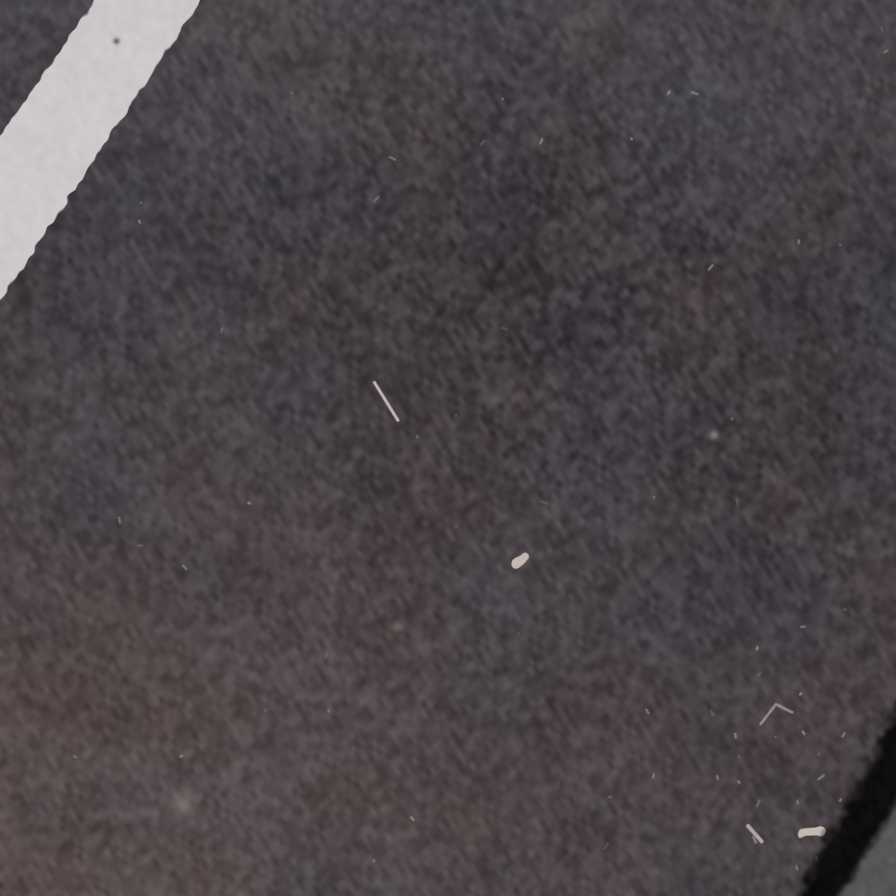
Give the GLSL for this texture, as a Shadertoy shader.

```glsl
// Dark speckled asphalt with a pale painted stripe, stray fibres and a black corner seam.

const vec3 ASPHALT = vec3(0.278, 0.256, 0.260);
const vec3 WARM_TINT = vec3(0.024, 0.006, 0.003);
const vec3 COOL_TINT = vec3(-0.010, -0.008, 0.008);
const vec3 PAINT = vec3(0.805, 0.782, 0.792);
const vec3 SEAM = vec3(0.055, 0.050, 0.052);
const vec3 CORNER = vec3(0.34, 0.335, 0.345);
const vec3 FIBRE = vec3(0.76, 0.72, 0.69);
const float GRAIN_FREQ = 150.0;
const float GRAIN_GAIN = 0.155;
const float MOTTLE_GAIN = 0.055;
const float EDGE_RAGGED = 0.005;
const float FLECK_CELLS = 42.0;

float hash(vec2 p) {
    vec3 q = fract(vec3(p.xyx) * 0.1031);
    q += dot(q, q.yzx + 33.33);
    return fract((q.x + q.y) * q.z);
}

float noise(vec2 p) {
    vec2 i = floor(p), f = fract(p);
    f = f * f * (3.0 - 2.0 * f);
    return mix(mix(hash(i), hash(i + vec2(1, 0)), f.x),
               mix(hash(i + vec2(0, 1)), hash(i + vec2(1, 1)), f.x), f.y);
}

float fbm(vec2 p) {
    float sum = 0.0, amp = 0.5;
    for (int i = 0; i < 4; i++) {
        sum += amp * noise(p);
        p = mat2(1.6, 1.2, -1.2, 1.6) * p + 17.3;
        amp *= 0.5;
    }
    return sum / 0.9375;
}

// Signed distance to the line a-b, positive on its right-hand side
float side(vec2 p, vec2 a, vec2 b) {
    vec2 d = normalize(b - a);
    return dot(p - a, vec2(d.y, -d.x));
}

float segment(vec2 p, vec2 a, vec2 b) {
    vec2 d = b - a;
    return length(p - a - d * clamp(dot(p - a, d) / dot(d, d), 0.0, 1.0));
}

float stroke(vec2 p, vec2 a, vec2 b, float radius, float aa) {
    return 1.0 - smoothstep(radius - aa, radius + aa, segment(p, a, b));
}

float blob(vec2 p, vec2 centre, float radius) {
    vec2 d = (p - centre) / radius;
    return exp(-dot(d, d));
}

// Fine grain stretched along two crossing directions
float grain(vec2 p) {
    vec2 falling = vec2(dot(p, vec2(0.86, 0.51)), 0.6 * dot(p, vec2(-0.51, 0.86)));
    vec2 rising = vec2(dot(p, vec2(0.77, -0.64)), 0.65 * dot(p, vec2(0.64, 0.77)));
    return 0.5 * noise(falling * GRAIN_FREQ * 1.15)
         + 0.3 * noise(rising * GRAIN_FREQ + 71.0)
         + 0.2 * noise(p * GRAIN_FREQ * 0.5 + 29.0) - 0.5;
}

// Random short pale flecks, one candidate per cell
float flecks(vec2 p, float density, float aa) {
    vec2 cell = floor(p * FLECK_CELLS);
    float pick = hash(cell + 5.0);
    vec2 centre = (cell + 0.3 + 0.4 * vec2(hash(cell + 11.0), hash(cell + 23.0))) / FLECK_CELLS;
    float angle = 6.2832 * hash(cell + 37.0);
    vec2 reach = vec2(cos(angle), sin(angle)) * 0.0035 * hash(cell + 51.0);
    float on = step(pick, density) * (0.25 + 0.75 * hash(cell + 67.0));
    return on * stroke(p, centre - reach, centre + reach, 0.0013, aa);
}

void mainImage(out vec4 fragColor, in vec2 fragCoord) {
    vec2 p = fragCoord / iResolution.xy;
    float aa = max(1.0 / iResolution.y, 0.0012);
    float g = grain(p);
    float ragged = EDGE_RAGGED * (noise(p * 110.0) - 0.5);

    // Ground: broad light, warm and cool patches, then grain
    float light = 0.024 * smoothstep(0.72, 1.0, p.y)
                + 0.026 * smoothstep(0.75, 0.0, length(p - vec2(0.15, 0.0)))
                - 0.020 * blob(p, vec2(0.55, 0.68), 0.22)
                - 0.014 * blob(p, vec2(0.95, 0.55), 0.30);
    float warm = smoothstep(0.8, 0.0, p.y) * (0.35 + 0.65 * smoothstep(0.9, 0.1, p.x));
    vec3 col = ASPHALT + light + mix(COOL_TINT, WARM_TINT, warm);
    col += MOTTLE_GAIN * (fbm(p * 14.0) - 0.5);
    col += vec3(0.030, 0.0, -0.024) * (fbm(p * 9.0 + 40.0) - 0.5);
    col += GRAIN_GAIN * g * (1.0 + 0.3 * blob(p, vec2(0.62, 0.65), 0.3));

    // Scattered flecks gather toward the lower right
    float litter = blob(p, vec2(0.90, 0.12), 0.13);
    col = mix(col, FIBRE, 0.55 * flecks(p, 0.025 + 0.28 * litter, aa));

    // Distinct fibres and chips
    float fibre = stroke(p, vec2(0.418, 0.573), vec2(0.444, 0.531), 0.0017, aa);
    fibre = max(fibre, 0.6 * stroke(p, vec2(0.849, 0.192), vec2(0.866, 0.214), 0.0015, aa));
    fibre = max(fibre, 0.6 * stroke(p, vec2(0.866, 0.214), vec2(0.884, 0.205), 0.0015, aa));
    fibre = max(fibre, 0.85 * stroke(p, vec2(0.835, 0.078), vec2(0.850, 0.061), 0.0022, aa));
    fibre = max(fibre, stroke(p, vec2(0.896, 0.070), vec2(0.915, 0.073), 0.0045 + ragged, aa));
    fibre = max(fibre, stroke(p, vec2(0.577, 0.371), vec2(0.586, 0.379), 0.0045 + ragged, aa));
    fibre = max(fibre, 0.5 * blob(p, vec2(0.797, 0.514), 0.005));
    fibre = max(fibre, 0.35 * blob(p, vec2(0.443, 0.300), 0.006));
    fibre = max(fibre, 0.30 * blob(p, vec2(0.203, 0.102), 0.013));
    col = mix(col, FIBRE, fibre);

    // Painted stripe across the upper left, with one dark pit
    float leftEdge = side(p, vec2(0.0, 0.850), vec2(0.107, 1.0)) + ragged;
    float rightEdge = side(p, vec2(0.0, 0.664), vec2(0.224, 1.0)) + ragged;
    float stripe = smoothstep(-aa, aa, leftEdge) * smoothstep(aa, -aa, rightEdge);
    vec3 paint = PAINT + 0.05 * g + 0.03 * (fbm(p * 20.0) - 0.5);
    paint = mix(paint, ASPHALT, 0.75 * blob(p, vec2(0.130, 0.954), 0.0035));
    col = mix(col, paint, stripe);

    // Black seam and the grey surface beyond it
    float seam = side(p, vec2(0.892, 0.0), vec2(1.0, 0.200)) + 2.0 * ragged;
    float beyond = side(p, vec2(0.937, 0.0), vec2(1.0, 0.105)) + ragged;
    col = mix(col, SEAM + 0.05 * g, smoothstep(-0.012, 0.007, seam));
    col = mix(col, CORNER + 0.08 * g, smoothstep(-0.006, 0.008, beyond));

    fragColor = vec4(clamp(col, 0.0, 1.0), 1.0);
}
```
